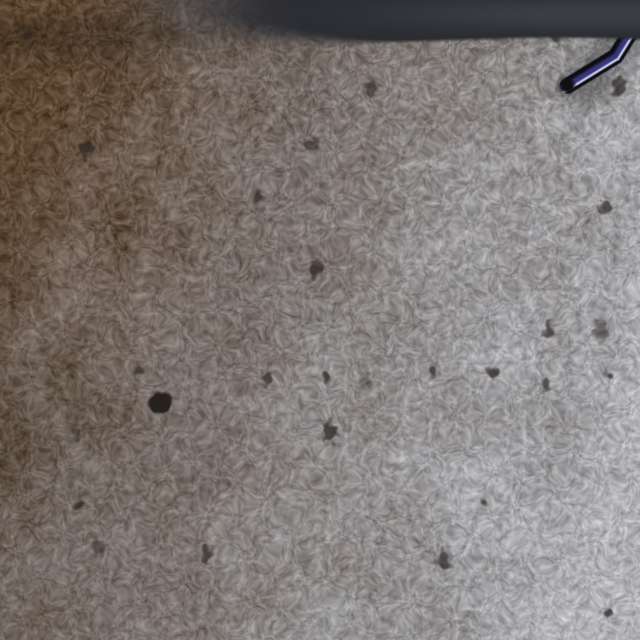
This texture is drawn by a three.js fragment shader. Its source:

```glsl
// Worn concrete floor in slanting light, with a dark blurred rail and a bent metal hook at the top.
varying vec2 vUv;

#define GRAIN_SCALE 68.0
#define GRAIN_CONTRAST 0.27
#define MOTTLE 0.20
#define PIT_CELLS 11.0
#define PIT_SHARE 0.22
#define SCUFF_COUNT 16
#define SCUFF_STRENGTH 0.085
#define RAIL_EDGE 0.937
#define HOOK_RADIUS 0.0125

const vec3 BROWN = vec3(0.33, 0.275, 0.22);
const vec3 TAUPE = vec3(0.47, 0.43, 0.41);
const vec3 GREY = vec3(0.56, 0.55, 0.55);
const vec3 PALE = vec3(0.69, 0.69, 0.71);
const vec3 RAIL = vec3(0.17, 0.175, 0.195);
const vec3 PIT = vec3(0.17, 0.145, 0.13);

float hash(vec2 p) {
  vec3 q = fract(p.xyx * 0.1031);
  q += dot(q, q.yzx + 33.33);
  return fract((q.x + q.y) * q.z);
}

vec2 gradientAt(vec2 cell) {
  float a = 6.2832 * hash(cell);
  return vec2(cos(a), sin(a));
}

// Gradient noise, roughly -0.7 to 0.7
float noise(vec2 p) {
  vec2 i = floor(p), f = p - i;
  vec2 u = f * f * f * (f * (f * 6.0 - 15.0) + 10.0);
  vec2 e = vec2(1.0, 0.0);
  float low = mix(dot(gradientAt(i), f), dot(gradientAt(i + e), f - e), u.x);
  float high = mix(dot(gradientAt(i + e.yx), f - e.yx), dot(gradientAt(i + 1.0), f - 1.0), u.x);
  return mix(low, high, u.y);
}

// x: distance to segment, y: signed side offset, z: position along it
vec3 segment(vec2 p, vec2 a, vec2 b) {
  vec2 d = b - a;
  float h = clamp(dot(p - a, d) / dot(d, d), 0.0, 1.0);
  return vec3(length(p - a - d * h), dot(p - a, normalize(vec2(-d.y, d.x))), h);
}

// Light falls off from the lower right to the upper left
vec3 floorColour(vec2 p) {
  float mottle = noise(p * 5.0 + 3.0) + 0.7 * noise(p * 13.0) + 0.5 * noise(p * 29.0);
  float t = 0.05 + 0.90 * p.x + 0.32 * (0.5 - p.y) + MOTTLE * mottle;
  vec3 c = mix(BROWN, TAUPE, smoothstep(-0.05, 0.36, t));
  c = mix(c, GREY, smoothstep(0.30, 0.68, t));
  c = mix(c, PALE, smoothstep(0.62, 1.02, t));
  float warmth = smoothstep(0.5, 0.0, p.x) * smoothstep(0.2, 1.0, p.y);
  return c + warmth * vec3(0.035, 0.0, -0.03);
}

float grain(vec2 p) {
  vec2 warp = vec2(noise(p * 31.0), noise(p * 31.0 + 40.0)) * 0.014;
  vec2 q = (p + warp) * GRAIN_SCALE;
  float g = 0.45 * noise(q) + 0.45 * noise(q * 1.9 + 17.0) + 0.28 * noise(q * 3.1 + 5.0);
  float crack = smoothstep(0.10, 0.0, abs(noise(q * 0.55 + 9.0)));
  float patchy = smoothstep(0.0, 0.4, noise(p * 9.0 + 21.0));
  return g - 0.22 * crack * patchy;
}

// Scattered ragged dark pits, one candidate per grid cell
float pits(vec2 p) {
  vec2 q = p * PIT_CELLS, cell = floor(q);
  vec2 centre = 0.3 + 0.4 * vec2(hash(cell + 7.0), hash(cell + 19.0));
  vec2 d = (q - cell - centre) * vec2(1.0, 0.75);
  float radius = 0.04 + 0.08 * hash(cell + 31.0);
  float ragged = length(d) + 0.11 * noise(p * 85.0);
  float present = step(hash(cell + 53.0), PIT_SHARE);
  return present * smoothstep(radius + 0.06, radius - 0.04, ragged) * (0.35 + 0.5 * hash(cell));
}

// Faint pale scratches, mostly level or steep
float scuffs(vec2 p) {
  float sum = 0.0;
  vec2 q = p + 0.012 * vec2(noise(p * 18.0), noise(p * 18.0 + 8.0));
  for (int i = 0; i < SCUFF_COUNT; i++) {
    vec2 id = vec2(float(i), 4.0);
    vec2 a = vec2(0.25 + 0.7 * hash(id), 0.85 * hash(id + 11.0));
    float turn = mix(0.1, 1.25, step(0.5, hash(id + 23.0))) + 0.4 * hash(id + 37.0);
    float reach = 0.03 + 0.12 * hash(id + 41.0);
    vec3 s = segment(q, a, a + reach * vec2(cos(turn), sin(turn)));
    sum += smoothstep(0.011, 0.001, s.x) * (0.4 + 0.6 * hash(id + 61.0));
  }
  return min(sum, 1.0) * (0.7 + 0.8 * noise(p * 60.0));
}

// Glossy rod: black rims, blue core and a white streak
vec3 addHook(vec3 c, vec2 p) {
  vec2 tip = vec2(0.887, 0.866), bend = vec2(0.962, 0.912), top = vec2(0.995, 0.965);
  c *= 1.0 - 0.28 * smoothstep(0.06, 0.0, segment(p, tip + vec2(0.03, 0.0), top).x);
  vec3 lower = segment(p, tip, bend), upper = segment(p, bend, top);
  vec3 s = lower.x < upper.x ? lower : upper;
  float side = s.y / HOOK_RADIUS;
  vec3 rod = mix(vec3(0.05, 0.05, 0.08), vec3(0.22, 0.21, 0.50), smoothstep(0.65, 0.1, abs(side)));
  rod = mix(rod, vec3(0.80, 0.81, 0.90), smoothstep(0.3, 0.0, abs(side + 0.42)));
  rod = mix(vec3(0.07, 0.06, 0.07), rod, smoothstep(0.006, 0.016, distance(p, tip)));
  return mix(c, rod, smoothstep(HOOK_RADIUS + 0.002, HOOK_RADIUS - 0.002, s.x));
}

// The rail is crisp on the right and melts into haze on the left
vec3 addRail(vec3 c, vec2 p) {
  float blur = mix(0.045, 0.004, smoothstep(0.2, 0.65, p.x));
  float edge = RAIL_EDGE + 0.02 * smoothstep(0.6, 0.25, p.x) + 0.004 * sin(p.x * 9.0);
  float cover = smoothstep(edge - blur, edge + blur, p.y) * smoothstep(0.12, 0.48, p.x);
  float sheen = smoothstep(0.04, 0.0, abs(p.y - 0.978)) * smoothstep(0.4, 0.9, p.x);
  float haze = smoothstep(0.06, 0.0, abs(p.y - 0.94)) * smoothstep(0.6, 0.1, p.x);
  return mix(c * (1.0 - 0.2 * haze), RAIL + 0.07 * sheen, cover);
}

void main() {
  vec2 p = vUv;
  vec3 c = floorColour(p);
  c += GRAIN_CONTRAST * grain(p) * (0.85 + 0.3 * p.x) + SCUFF_STRENGTH * scuffs(p);
  c = mix(c, PIT, pits(p));
  float hole = distance(p, vec2(0.25, 0.37)) + 0.006 * noise(p * 70.0);
  c = mix(c, PIT * 0.9, smoothstep(0.021, 0.014, hole));
  c = addRail(addHook(c, p), p);
  gl_FragColor = vec4(clamp(c, 0.0, 1.0), 1.0);
}
```
